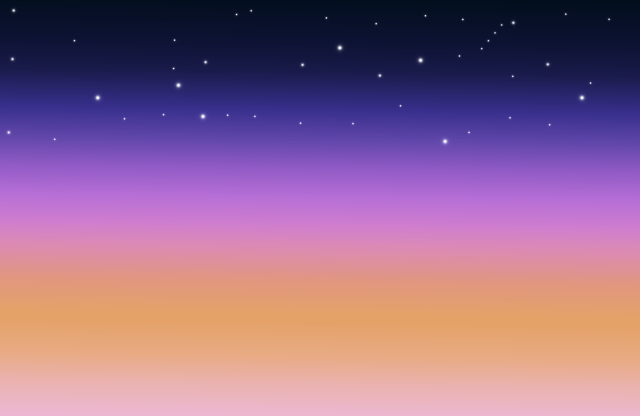
Reproduce this background procedurally as a WebGL 1 fragment shader.

```glsl
precision highp float;
// Twilight sky: a slightly tilted vertical gradient from navy through violet
// and orange to pale pink, with soft stars in its upper third. Faint stars use
// a jittered grid; bright stars follow two waves; a small trail runs diagonally.

uniform vec2 u_resolution;

// Sky colours, from top to bottom
const vec3 MIDNIGHT = vec3(0.012, 0.055, 0.115);
const vec3 NAVY     = vec3(0.050, 0.073, 0.200);
const vec3 INDIGO   = vec3(0.095, 0.103, 0.285);
const vec3 ROYAL    = vec3(0.220, 0.186, 0.550);
const vec3 VIOLET   = vec3(0.375, 0.275, 0.665);
const vec3 PURPLE   = vec3(0.570, 0.355, 0.775);
const vec3 ORCHID   = vec3(0.715, 0.435, 0.838);
const vec3 PINK     = vec3(0.810, 0.492, 0.810);
const vec3 ROSE     = vec3(0.858, 0.540, 0.715);
const vec3 CORAL    = vec3(0.880, 0.590, 0.500);
const vec3 ORANGE   = vec3(0.895, 0.635, 0.410);
const vec3 PEACH    = vec3(0.908, 0.668, 0.515);
const vec3 BLUSH    = vec3(0.918, 0.700, 0.690);
const vec3 PALE     = vec3(0.925, 0.720, 0.820);
const vec3 STARLIGHT = vec3(0.96, 0.96, 1.0);

const float TILT = 0.018;        // gradient drop from left to right
const float CELL = 0.117;        // faint star grid, in canvas heights
const float STAR_DEPTH = 0.35;   // lowest depth with stars
const float STAR_SHARE = 0.85;   // share of cells holding a star
const float FAINT_RADIUS = 0.0020;
const float MEDIUM_RADIUS = 0.0032;
const float BRIGHT_RADIUS = 0.0046;
const int BRIGHT_COUNT = 7;
const int TRAIL_COUNT = 4;

vec2 hash2(vec2 p) {
  vec3 q = fract(p.xyx * vec3(0.1031, 0.1030, 0.0973));
  q += dot(q, q.yzx + 33.33);
  return fract((q.xx + q.yz) * q.zy);
}

float ramp(float start, float end, float t) {
  return clamp((t - start) / (end - start), 0.0, 1.0);
}

vec3 skyColor(float t) {
  vec3 c = mix(MIDNIGHT, NAVY, ramp(0.00, 0.10, t));
  c = mix(c, INDIGO, ramp(0.10, 0.17, t));
  c = mix(c, ROYAL,  ramp(0.17, 0.265, t));
  c = mix(c, VIOLET, ramp(0.265, 0.335, t));
  c = mix(c, PURPLE, ramp(0.335, 0.405, t));
  c = mix(c, ORCHID, ramp(0.405, 0.475, t));
  c = mix(c, PINK,   ramp(0.475, 0.54, t));
  c = mix(c, ROSE,   ramp(0.54, 0.59, t));
  c = mix(c, CORAL,  ramp(0.59, 0.675, t));
  c = mix(c, ORANGE, ramp(0.675, 0.755, t));
  c = mix(c, PEACH,  ramp(0.775, 0.855, t));
  c = mix(c, BLUSH,  ramp(0.855, 0.925, t));
  return mix(c, PALE, ramp(0.925, 1.0, t));
}

// Soft core with a weak halo
float star(vec2 offset, float radius) {
  float d2 = dot(offset, offset) / (radius * radius);
  return exp(-d2) + 0.18 * exp(-0.3 * d2);
}

float scatteredStars(vec2 p) {
  vec2 cell = floor(p / CELL);
  vec2 center = (cell + 0.12 + 0.76 * hash2(cell + 7.0)) * CELL;
  vec2 kind = hash2(cell + 41.0);
  float radius = mix(FAINT_RADIUS, MEDIUM_RADIUS, step(0.72, kind.y));
  float present = step(kind.x, STAR_SHARE) * step(center.y, STAR_DEPTH);
  return 0.85 * present * star(p - center, radius);
}

// Bright stars: even steps swayed by a fast and a slow wave
float brightStars(vec2 p) {
  float light = 0.0;
  for (int i = 0; i < BRIGHT_COUNT; i++) {
    float n = float(i);
    float fast = cos(2.0944 * (n - 2.0));
    float slow = cos(1.0472 * n);
    vec2 center = vec2(0.19 + 0.194 * n - 0.09 * fast,
                       0.22 + 0.09 * fast + 0.06 * slow);
    light += star(p - center, BRIGHT_RADIUS);
  }
  return light;
}

float starTrail(vec2 p) {
  float light = 0.0;
  for (int i = 0; i < TRAIL_COUNT; i++) {
    vec2 center = vec2(1.206, 0.06) + float(i) * vec2(-0.016, 0.019);
    light += 0.8 * star(p - center, FAINT_RADIUS);
  }
  return light;
}

void main() {
  vec2 uv = gl_FragCoord.xy / u_resolution;
  float depth = 1.0 - uv.y;
  vec2 p = vec2(uv.x * u_resolution.x / u_resolution.y, depth);

  vec3 color = skyColor(depth - TILT * (uv.x - 0.5));
  float light = scatteredStars(p) + brightStars(p) + starTrail(p);
  color = mix(color, STARLIGHT, clamp(light, 0.0, 1.0));
  gl_FragColor = vec4(color, 1.0);
}
```
